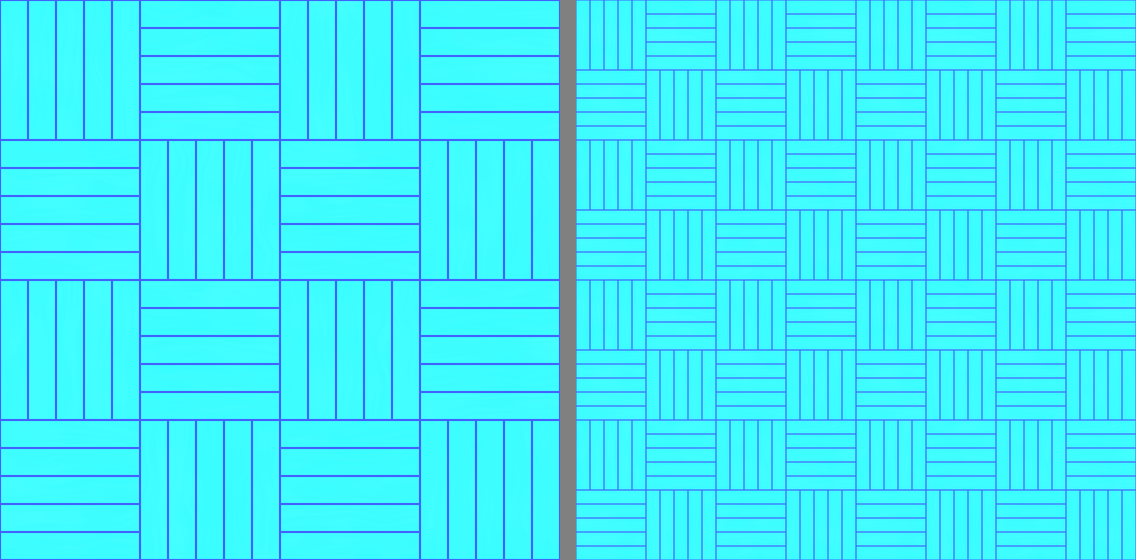
Left: one tile. Right: repeated 2 by 2.
This pattern is drawn by a Shadertoy shader. Its source:

```glsl
// Basket-weave parquet: square blocks of parallel planks, turned a quarter in a
// checkerboard, with thin joints from a distance function. Wrapping value noise
// adds a faint tone per plank, soft clouds and fine grain along each plank.

#define BLOCKS 4.0
#define PLANKS 5.0
#define JOINT_WIDTH 0.0034
#define FACE_COLOR vec3(0.247, 0.994, 1.0)
#define JOINT_COLOR vec3(0.26, 0.31, 1.0)
#define PLANK_TONE 0.018
#define CLOUD_TONE 0.035
#define GRAIN_TONE 0.022

float hash(vec2 p) {
    vec3 q = fract(p.xyx * vec3(0.1031, 0.1030, 0.0973));
    q += dot(q, q.yzx + 33.33);
    return fract((q.x + q.y) * q.z);
}

// Value noise that repeats every "period" cells
float noise(vec2 p, float period) {
    vec2 i = floor(p), f = fract(p);
    vec2 u = f * f * (3.0 - 2.0 * f);
    vec2 a = mod(i, period), b = mod(i + 1.0, period);
    return mix(mix(hash(a), hash(vec2(b.x, a.y)), u.x),
               mix(hash(vec2(a.x, b.y)), hash(b), u.x), u.y);
}

float clouds(vec2 uv) {
    return 0.6 * noise(uv * 10.0, 10.0) + 0.4 * noise(uv * 23.0, 23.0) - 0.5;
}

// Streaks along the plank, bent by a slow warp; x runs along, y across
float grain(vec2 p, float seed) {
    p.y += 0.12 * noise(p * 4.0 + seed * 37.0, 64.0);
    return noise(vec2(p.x * 3.0, p.y * 45.0) + seed * 51.0, 128.0) - 0.5;
}

void mainImage(out vec4 fragColor, in vec2 fragCoord) {
    vec2 uv = fragCoord / iResolution.xy;
    float pixel = 1.0 / min(iResolution.x, iResolution.y);

    // Block cell, turned so that x runs along the planks
    vec2 block = floor(uv * BLOCKS);
    vec2 cell = fract(uv * BLOCKS);
    bool upright = mod(block.x + block.y, 2.0) > 0.5;
    vec2 local = upright ? cell.yx : cell;

    // Distance to the nearest joint, in canvas units
    float row = local.y * PLANKS;
    float sideGap = abs(fract(row + 0.5) - 0.5) / PLANKS;
    float endGap = min(local.x, 1.0 - local.x);
    float gap = min(sideGap, endGap) / BLOCKS;

    // Faint wear on the plank faces
    float seed = hash(block * 7.0 + vec2(floor(row), 3.0));
    float tone = PLANK_TONE * (seed - 0.5)
               + CLOUD_TONE * clouds(uv)
               + GRAIN_TONE * grain(local, seed);
    vec3 color = FACE_COLOR + tone * vec3(1.0, 0.15, 0.0);

    // Joints with soft edges
    float halfWidth = 0.5 * JOINT_WIDTH;
    float soft = 0.75 * pixel;
    float joint = 1.0 - smoothstep(halfWidth - soft, halfWidth + soft, gap);
    color = mix(color, JOINT_COLOR, joint);

    fragColor = vec4(clamp(color, 0.0, 1.0), 1.0);
}
```
